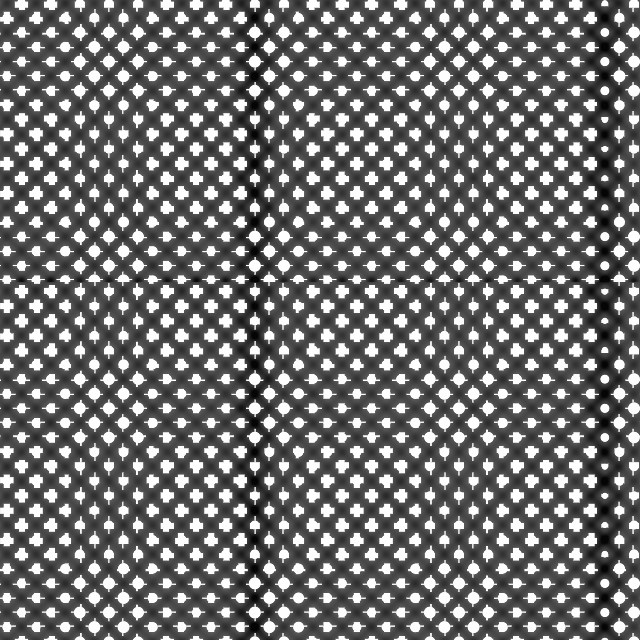
A WebGL 1 fragment shader for this pattern:

```glsl
precision highp float;

uniform vec2 u_resolution;

#define STEP 0.02279          // half the lattice spacing
#define ORIGIN vec2(0.0335, 0.5443)
#define BEAT 0.3073           // distance between round-blob zones
#define TILE_WIDTH 0.547
#define SEAM_X 0.397
#define SEAM_Y 0.560
#define SEAM_SLIP 0.0052      // lattice shift above the horizontal seam
#define BASE_GREY 0.36
#define LINE_DEPTH 0.088
#define WIRE 0.043
#define ARM 0.21
#define WHITE 0.995

const float PI = 3.14159265;

float hash(float n) {
  return fract(sin(n * 12.9898) * 43758.5453);
}

float bell(float x, float width) {
  return exp(-x * x / (width * width));
}

float box(vec2 p, vec2 halfSize) {
  vec2 d = abs(p) - halfSize;
  return length(max(d, 0.0)) + min(max(d.x, d.y), 0.0);
}

// Beat angle in each axis, zero where the arms thin to wires
vec2 beatAngle(vec2 p) {
  float tileX = mod(p.x - SEAM_X, TILE_WIDTH);
  float roundY = p.y > SEAM_Y ? 0.594 : 0.365;
  return 2.0 * PI * (vec2(tileX - 0.318, p.y - roundY)) / BEAT;
}

// Cross that morphs into a disc with thin wires
float blob(vec2 p, vec2 angle) {
  vec2 thin = smoothstep(-0.3, 0.8, cos(angle));
  vec2 shift = -0.1 * sin(angle);
  vec2 thickness = mix(vec2(ARM), vec2(WIRE), thin);
  vec2 reach = mix(mix(vec2(0.46), vec2(0.34), thin.yx), vec2(0.6),
                   smoothstep(0.6, 1.0, thin));
  float vertical = box(p - vec2(shift.x, 0.0), vec2(thickness.x, reach.x));
  float horizontal = box(p - vec2(0.0, shift.y), vec2(reach.y, thickness.y));
  float body = length(p) - 0.31 - 0.1 * thin.x * thin.y;
  return min(body, min(vertical, horizontal));
}

// Soft dark diagonal, each with a slightly different depth
float diagonal(float t) {
  float wave = 0.5 - 0.5 * cos(PI * t);
  return wave * wave * mix(0.85, 1.15, hash(floor(t * 0.5)));
}

void main() {
  vec2 p = gl_FragCoord.xy / u_resolution;
  vec2 origin = ORIGIN;
  if (p.y > SEAM_Y) origin.y -= SEAM_SLIP;
  vec2 grid = (p - origin) / STEP;

  // Nearest point of the staggered lattice
  vec2 diag = floor(0.5 * vec2(grid.x + grid.y, grid.x - grid.y) + 0.5);
  vec2 cell = vec2(diag.x + diag.y, diag.x - diag.y);
  vec2 centre = origin + cell * STEP;

  // Dark mesh, deepened along the seams
  float fromSeam = mod(p.x - SEAM_X + 0.5 * TILE_WIDTH, TILE_WIDTH)
                 - 0.5 * TILE_WIDTH;
  float seam = bell(fromSeam, 0.022);
  float fold = bell(p.y - SEAM_Y, 0.010);
  float rising = diagonal(grid.x - grid.y + 1000.0);
  float falling = diagonal(grid.x + grid.y + 1000.0);
  float grey = BASE_GREY - 0.07 * seam;
  grey -= LINE_DEPTH * (rising + falling) * (1.0 + 0.9 * seam);
  grey -= 0.12 * rising * falling * fold;

  // White blobs, pinched on the right-hand seam
  float pinch = bell(centre.x - SEAM_X - TILE_WIDTH, 0.008);
  // Keep the zone test on the same side of the fold as the pixel
  if (p.y > SEAM_Y) centre.y = max(centre.y, SEAM_Y + 0.0001);
  else centre.y = min(centre.y, SEAM_Y);
  float d = blob(grid - cell, beatAngle(centre)) + 0.1 * pinch;
  float pixel = 1.0 / (STEP * u_resolution.y);
  float cover = 1.0 - smoothstep(-0.5 * pixel, 0.5 * pixel, d);

  float shade = mix(max(grey, 0.02), WHITE, cover);
  gl_FragColor = vec4(vec3(shade), 1.0);
}
```
